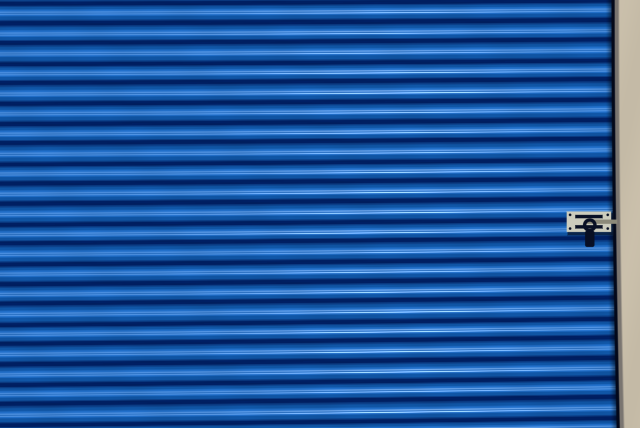
Reproduce this texture procedurally as a WebGL 2 fragment shader.

```glsl
#version 300 es
precision highp float;
// A blue corrugated roll-up door: about 21 slats across the full height, each
// shaded by a ramp over its own height, with glints that peak right of centre.
// A pale jamb closes the right side and a small latch sits beside it.
uniform vec2 u_resolution;
out vec4 outColor;

float hash(float n) {
  return fract(sin(n * 127.1) * 43758.55);
}

// Signed distance to a box
float box(vec2 p, vec2 halfSize) {
  vec2 d = abs(p) - halfSize;
  return length(max(d, 0.0)) + min(max(d.x, d.y), 0.0);
}

// Coverage of a shape, with an edge about one pixel wide
float fill(float d) {
  float aa = 0.75 / u_resolution.y;
  return 1.0 - smoothstep(-aa, aa, d);
}

// Soft line around a centre
float glow(float x, float centre, float width) {
  float d = (x - centre) / width;
  return exp(-d * d);
}

// Slat colour; f runs from one groove (0) down to the next (1)
vec3 slat(float f, float row, float x) {
  vec3 navy = vec3(0.00, 0.12, 0.38);
  vec3 deep = vec3(0.04, 0.23, 0.51);
  vec3 blue = vec3(0.06, 0.33, 0.64);
  vec3 bright = vec3(0.13, 0.43, 0.78);
  vec3 light = vec3(0.25, 0.52, 0.84);
  vec3 pale = vec3(0.43, 0.65, 0.92);

  float shift = 0.05 * (hash(row) - 0.5);
  float g = f + shift * sin(3.14159 * f);
  vec3 c = mix(navy, deep, smoothstep(0.07, 0.14, g));
  c = mix(c, blue, smoothstep(0.13, 0.23, g));
  c = mix(c, bright, smoothstep(0.27, 0.38, g));
  c = mix(c, light, smoothstep(0.38, 0.47, g));
  c = mix(c, bright, smoothstep(0.56, 0.62, g));
  c = mix(c, blue, smoothstep(0.62, 0.70, g));
  c = mix(c, deep, smoothstep(0.80, 0.87, g));
  c = mix(c, navy, smoothstep(0.86, 0.93, g));

  // Fine crease and two thin reflections along the crown
  float sheen = 0.2 + 0.8 * glow(x, 0.62 + 0.08 * (hash(row + 9.0) - 0.5), 0.24);
  sheen *= 0.75 + 0.4 * hash(row + 31.0);
  c = mix(c, blue, 0.45 * glow(g, 0.515, 0.025));
  c = mix(c, pale, sheen * glow(g, 0.46, 0.035));
  c = mix(c, pale, sheen * glow(g, 0.575, 0.03));
  c += 0.22 * sheen * sheen * glow(g, 0.57, 0.025);

  // Faint streaks along the metal
  float streak = sin(x * 31.0 + row * 4.1) + sin(x * 73.0 - row * 2.7);
  return c * (1.0 + 0.015 * streak);
}

void main() {
  vec2 uv = gl_FragCoord.xy / u_resolution;
  vec2 p = vec2(uv.x * u_resolution.x / u_resolution.y, 1.0 - uv.y);

  // Slats rise gently to the right, more so near the bottom
  float rise = uv.x * (0.008 + 0.010 * p.y) + 0.004 * uv.x * (uv.x - 1.0);
  float r = (p.y + rise - 0.0545) * 21.33;
  r += 0.05 * sin(floor(r + 0.5) * 2.4) * glow(fract(r + 0.5), 0.5, 0.2);
  vec3 c = slat(fract(r), floor(r), uv.x);

  // Shaded slat ends, gap, grey edge and jamb
  float edge = uv.x - 0.008 * p.y * p.y;
  c *= 1.0 - 0.45 * smoothstep(0.945, 0.957, edge);
  vec3 jamb = vec3(0.78, 0.74, 0.66) * (1.0 + 0.015 * sin(p.y * 9.0 + uv.x * 60.0));
  c = mix(c, vec3(0.01, 0.03, 0.10), smoothstep(0.954, 0.957, edge));
  c = mix(c, vec3(0.48, 0.46, 0.44), smoothstep(0.959, 0.962, edge));
  c = mix(c, jamb, smoothstep(0.965, 0.969, edge));

  // Latch plate with two dark slots, rivets and a bolt
  vec2 q = p - vec2(1.376, 0.518);
  vec3 ink = vec3(0.03, 0.06, 0.14);
  c = mix(c, ink, 0.7 * fill(box(q - vec2(0.004, 0.006), vec2(0.054, 0.026))));
  c = mix(c, vec3(0.80, 0.80, 0.74), fill(box(q, vec2(0.052, 0.024))));
  c = mix(c, ink, fill(box(vec2(q.x, abs(q.y) - 0.012), vec2(0.032, 0.004))));
  c = mix(c, vec3(0.55, 0.54, 0.48), fill(box(q - vec2(0.03, 0.0), vec2(0.036, 0.005))));
  c = mix(c, ink, fill(length(abs(q) - vec2(0.044, 0.016)) - 0.003));

  // Hanging padlock: shackle and body
  vec2 k = q - vec2(0.002, 0.008);
  c = mix(c, ink, fill(abs(length(k) - 0.012) - 0.004));
  c = mix(c, ink, fill(box(k - vec2(0.0, 0.032), vec2(0.006, 0.014)) - 0.005));

  outColor = vec4(c, 1.0);
}
```
